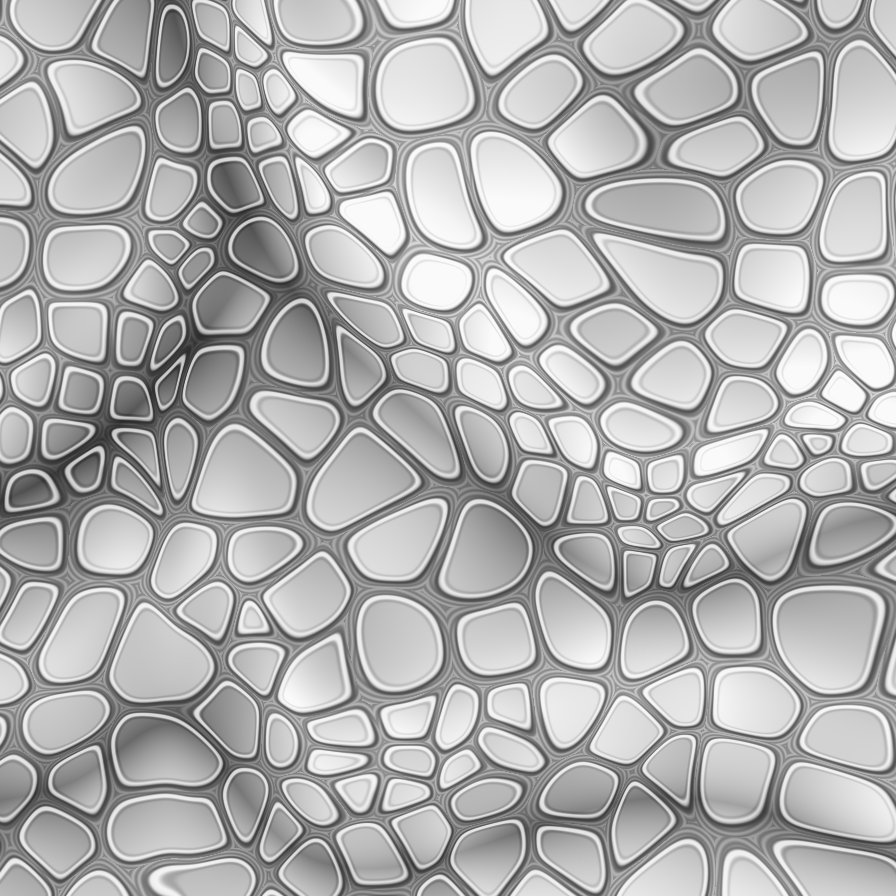
This texture is drawn by a three.js fragment shader. Its source:

```glsl
varying vec2 vUv;

const float GRID = 9.0;
const float SOFT = 0.0011;

vec2 hash22(vec2 p) {
  vec3 q = fract(p.xyx * vec3(0.1031, 0.1030, 0.0973));
  q += dot(q, q.yzx + 33.33);
  return fract((q.xx + q.yz) * q.zy);
}

float noise(vec2 p) {
  vec2 i = floor(p), f = fract(p);
  f = f * f * (3.0 - 2.0 * f);
  float low = mix(hash22(i).x, hash22(i + vec2(1.0, 0.0)).x, f.x);
  float high = mix(hash22(i + vec2(0.0, 1.0)).x, hash22(i + 1.0).x, f.x);
  return mix(low, high, f.y);
}

float bell(float x, float center, float width) {
  float u = (x - center) / width;
  return exp(-u * u);
}

float band(float x, float start, float end, float blur) {
  return smoothstep(start - blur, start + blur, x)
       * (1.0 - smoothstep(end - blur, end + blur, x));
}

// Folds: signed distance in x, uphill normal in yz
vec3 fold(float y, float height, float slope) {
  return vec3(y - height, -slope, 1.0) / sqrt(1.0 + slope * slope);
}

vec3 mainFold(vec2 p) {
  float fall = 0.34 * exp((0.3 - p.x) / 0.16);
  float phase = (p.x - 0.58) * 11.0;
  return fold(p.y, 0.37 + fall - 0.05 * sin(phase), -fall / 0.16 - 0.55 * cos(phase));
}

vec3 sideFold(vec2 p) {
  return fold(p.y, 0.44 + p.x * (0.4 + 1.9 * p.x), 0.4 + 3.8 * p.x);
}

vec3 lowerFold(vec2 p) {
  float hump = 0.11 * bell(p.x, 0.2, 0.09);
  float phase = (p.x - 0.75) * 9.0;
  return fold(p.y, 0.07 + 0.04 * cos(phase) + hump,
              -hump * (p.x - 0.2) / 0.00405 - 0.36 * sin(phase));
}

float foldShade(float d, float reach) {
  float shadow = d < 0.0 ? exp(d / reach) : exp(-d / 0.035);
  return 0.13 * bell(d, 0.14, 0.06) - 0.42 * shadow;
}

vec2 squeeze(vec3 f, float amount) {
  return f.yz * amount * (smoothstep(-0.02, 0.18, f.x) - 0.5);
}

// Scales: each grid cell holds one, two or four seeds
float seedCount(vec2 cell) {
  vec2 p = (cell + 0.5) / GRID;
  float crowd = band(mainFold(p).x, 0.0, 0.17, 0.03);
  crowd = max(crowd, band(sideFold(p).x, 0.0, 0.17, 0.03) * band(p.x, -0.3, 0.2, 0.05));
  crowd = max(crowd, band(lowerFold(p).x, -0.02, 0.15, 0.03) * band(p.x, 0.25, 0.55, 0.06));
  float pick = hash22(cell + 57.0).x;
  return pick < crowd * 0.93 ? 4.0 : (pick < 0.45 + 0.5 * crowd ? 2.0 : 1.0);
}

vec2 seed(vec2 cell, float k, float count) {
  vec2 jitter = hash22(cell * 3.0 + k * 19.0 + 101.0) - 0.5;
  if (count < 1.5) return cell + 0.5 + 0.65 * jitter;
  vec2 corner = count < 2.5 ? vec2(k) : vec2(mod(k, 2.0), floor(k * 0.5));
  return cell + 0.25 + 0.5 * corner + 0.36 * jitter;
}

// Nearest seed in xy, its cell's seed count in z
vec3 nearestSeed(vec2 q) {
  vec3 best = vec3(0.0);
  float closest = 100.0;
  for (float j = -1.0; j <= 1.0; j++) for (float i = -1.0; i <= 1.0; i++) {
    vec2 cell = floor(q) + vec2(i, j);
    float count = seedCount(cell);
    for (float k = 0.0; k < 4.0; k++) {
      if (k >= count) break;
      vec2 s = seed(cell, k, count);
      float d = dot(s - q, s - q);
      if (d < closest) { closest = d; best = vec3(s, count); }
    }
  }
  return best;
}

// Soft minimum of the border distances rounds the corners
float roundedBorder(vec2 q, vec2 own, float rounding) {
  float sum = 0.0;
  for (float j = -2.0; j <= 2.0; j++) for (float i = -2.0; i <= 2.0; i++) {
    vec2 cell = floor(q) + vec2(i, j);
    float count = seedCount(cell);
    for (float k = 0.0; k < 4.0; k++) {
      if (k >= count) break;
      vec2 s = seed(cell, k, count), across = s - own;
      if (dot(across, across) > 0.0001)
        sum += exp(-dot(0.5 * (s + own) - q, normalize(across)) / rounding);
    }
  }
  return -rounding * log(sum);
}

void main() {
  vec2 p = vUv;
  vec3 ridge = mainFold(p), side = sideFold(p), lower = lowerFold(p);
  vec2 wobble = vec2(noise(p * 9.0), noise(p * 9.0 + 40.0)) - 0.5;
  vec2 q = GRID * (p + squeeze(ridge, 0.09) + squeeze(lower, 0.05) + 0.03 * wobble);

  vec3 scale = nearestSeed(q);
  float size = inversesqrt(scale.z);
  float inset = (roundedBorder(q, scale.xy, 0.075 * size) - 0.03 - 0.025 * size) / GRID;
  vec2 offset = (q - scale.xy) / size;
  vec2 random = hash22(scale.xy * 37.0);

  // Broad light over the folds
  float light = 0.86 + 0.2 * (noise(p * 4.0 + 7.0) - 0.5);
  light += foldShade(ridge.x, 0.055) * (0.6 + 0.4 * noise(p * 6.0));
  light += foldShade(side.x, 0.04) * (1.0 - smoothstep(0.2, 0.31, p.x));
  light += foldShade(lower.x, 0.04) * 0.8;
  light -= 0.15 * bell(p.x, 0.75, 0.22) * bell(p.y, 0.9, 0.1);
  light = clamp(light, 0.3, 1.0);

  // Grooves with contour streaks
  float streak = sin(inset * 1300.0 + 7.0 * noise(p * 28.0));
  float groove = light * (0.74 + 0.11 * streak);

  // Domed faces with a pale rim and a dark outline
  vec2 slant = vec2(random.y - 0.5, -0.35);
  float face = light + 0.13 * (random.x - 0.5) + 0.28 * dot(offset, slant);
  face -= 0.1 * bell(inset, 0.0062, 0.0013);
  float rim = mix(light, 1.0, 0.7);
  float surface = mix(rim, face, smoothstep(0.0042 - SOFT, 0.0042 + SOFT, inset));
  float tone = mix(groove, surface, smoothstep(-SOFT, SOFT, inset));
  float under = 0.5 + 0.5 * dot(normalize(offset + 0.0001), vec2(0.45, -0.89));
  float outline = bell(inset, -0.0012, 0.0012 + 0.0014 * under);
  tone = mix(tone, 0.27 * light + 0.06, outline * (0.5 + 0.4 * under));

  gl_FragColor = vec4(vec3(clamp(tone, 0.0, 0.98)), 1.0);
}
```
